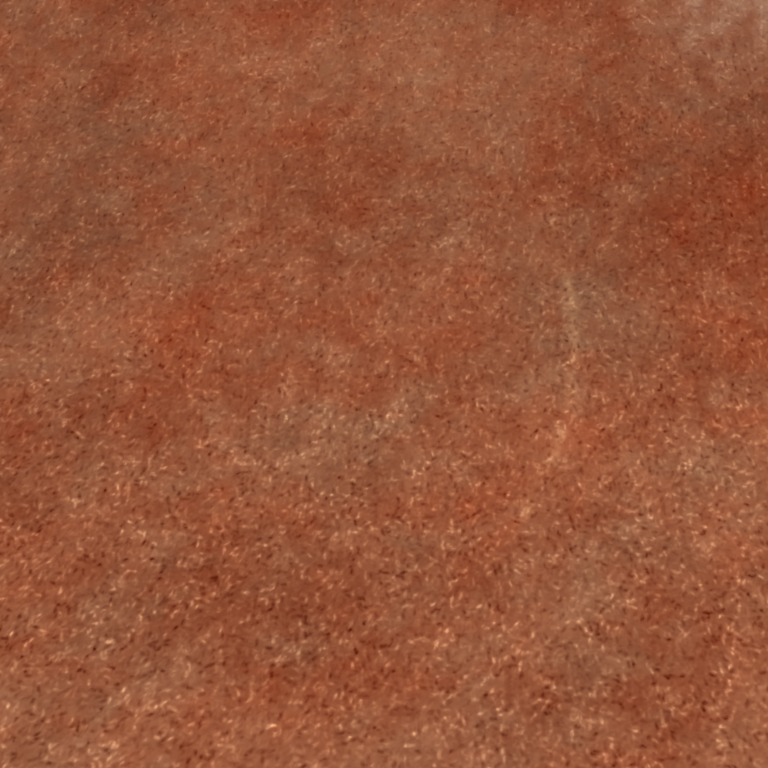
This texture is drawn by a Shadertoy shader. Its source:

```glsl
// Red-brown ground seen at a slant: soft flecks that grow towards the viewer,
// over cloudy tone patches, a dusty corner and one faint curved scuff.
// Every layer uses the same soft cellular noise with randomly turned cells.

const vec3 BASE = vec3(0.573, 0.324, 0.217);
const vec3 FLECK_TINT = vec3(1.0, 0.96, 0.78);    // light to dark direction
const vec3 DUST_TINT = vec3(-0.15, 0.75, 0.80);   // from rust to dull brown
const vec3 CORNER_DUST = vec3(0.64, 0.46, 0.36);
const vec3 SCUFF_TINT = vec3(0.065, 0.065, 0.045);
const float FLECKS = 118.0;          // flecks across the near edge
const float SLANT = 0.6;             // shrinking of flecks with distance
const float NEAR_CONTRAST = 0.285;
const float FAR_CONTRAST = 0.150;
const float PATCH_CONTRAST = 0.080;
const float CLUMP_CONTRAST = 0.060;
const float DUST_CONTRAST = 0.095;
const float SCUFF_WIDTH = 0.007;
const float GAP_FILL = 0.25;         // fades cells to neutral between bumps

vec3 hash3(vec2 p) {
    vec3 q = fract(vec3(p.xyx) * vec3(0.1031, 0.1030, 0.0973));
    q += dot(q, q.yxz + 33.33);
    return fract((q.xxy + q.yzz) * q.zyx);
}

// Blend of random cell values, each weighted by a turned elliptic bump; -0.5 to 0.5
float softCells(vec2 p, float sharpness) {
    vec2 cell = floor(p);
    float sum = 0.0;
    float total = 0.0;
    for (int j = -1; j <= 1; j++) {
        for (int i = -1; i <= 1; i++) {
            vec2 id = cell + vec2(i, j);
            vec3 rnd = hash3(id + 57.0);
            vec2 jitter = 0.15 + 0.7 * hash3(id + 211.0).xy;
            vec2 d = p - id - jitter;
            float angle = 0.7 + 2.6 * (rnd.y - 0.5);
            vec2 axis = vec2(cos(angle), sin(angle));
            vec2 e = vec2(dot(d, axis) * 0.75, dot(d, vec2(-axis.y, axis.x)) * 1.5);
            float w = exp(-sharpness * dot(e, e));
            sum += w * (rnd.x - 0.5);
            total += w;
        }
    }
    return sum / (total + GAP_FILL);
}

// Layered cloudiness from broad to small patches
float clouds(vec2 p) {
    return softCells(p, 3.5) + 0.7 * softCells(p * 2.7 + 19.0, 4.0)
         + 0.6 * softCells(p * 7.1 + 43.0, 4.0);
}

// Round falloff around a centre
float glow(vec2 p, vec2 centre, vec2 radius) {
    vec2 d = (p - centre) / radius;
    return exp(-dot(d, d));
}

// Broken pale line bending down and to the left
float scuff(vec2 uv, float wobble) {
    float h = uv.y - 0.54;
    float bend = h > 0.0 ? 0.8 : 1.5;
    float x = 0.745 - bend * h * h + 0.015 * wobble;
    float slope = 2.0 * bend * h;
    float dist = (uv.x - x) / sqrt(1.0 + slope * slope);
    float ends = smoothstep(0.27, 0.35, uv.y) * (1.0 - smoothstep(0.68, 0.78, uv.y));
    return exp(-dist * dist / (SCUFF_WIDTH * SCUFF_WIDTH)) * ends;
}

void mainImage(out vec4 fragColor, in vec2 fragCoord) {
    vec2 uv = fragCoord / iResolution.xy;

    // Ground plane coordinates: finer towards the top
    vec2 ground = vec2((uv.x - 0.5) * (1.0 + SLANT * uv.y),
                       uv.y + 0.5 * SLANT * uv.y * uv.y);

    // Flecks with a finer layer; strong ones stand out, light ones most
    float fleck = softCells(ground * FLECKS + 300.0, 6.0)
                + 0.4 * softCells(ground * FLECKS * 1.6 + 700.0, 5.0);
    fleck *= 0.72 + 4.0 * fleck * fleck + 0.5 * fleck;
    float contrast = mix(NEAR_CONTRAST, FAR_CONTRAST, smoothstep(0.0, 1.0, uv.y));
    float clumps = softCells(ground * 26.0 + 90.0, 4.0);
    contrast *= 1.0 + 0.7 * clumps;

    // Cloudy light and dust, and broad shading
    float tone = clouds(ground * 5.0 + 10.0);
    float dust = clouds(ground * vec2(4.0, 5.5) + 140.0);
    float shade = 0.026 - 0.036 * uv.y
                - 0.045 * glow(uv, vec2(1.0, 0.80), vec2(0.28, 0.15))
                - 0.030 * glow(uv, vec2(0.0, 0.85), vec2(0.25, 0.25))
                + 0.040 * glow(uv, vec2(0.9, 0.36), vec2(0.25, 0.13))
                + 0.030 * glow(uv, vec2(0.4, 0.93), vec2(0.35, 0.06));

    vec3 color = BASE;
    color += FLECK_TINT * (shade + PATCH_CONTRAST * tone + CLUMP_CONTRAST * clumps);
    color += DUST_TINT * DUST_CONTRAST * dust;

    // Dusty corner and scuff, broken up by the clumps
    float corner = glow(uv, vec2(0.98, 0.99), vec2(0.13, 0.075));
    color = mix(color, CORNER_DUST, clamp(corner * (0.85 + 1.5 * clumps), 0.0, 1.0));
    color += SCUFF_TINT * scuff(uv, clumps) * clamp(0.7 + 1.8 * clumps + fleck, 0.0, 1.3);

    color += FLECK_TINT * contrast * fleck;
    fragColor = vec4(clamp(color, 0.0, 1.0), 1.0);
}
```
